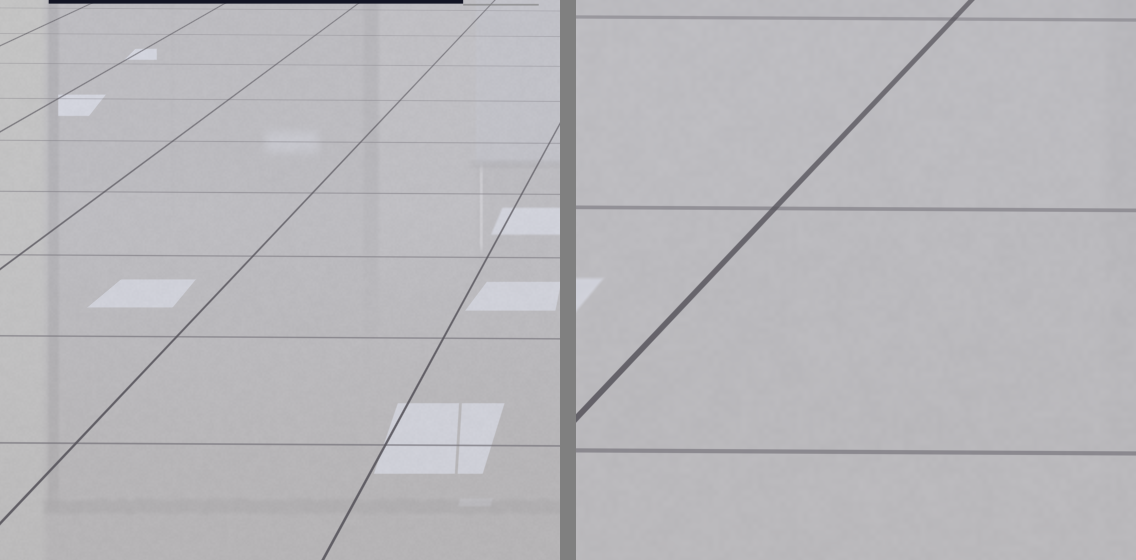
Left: the whole. Right: its middle third, enlarged.
Write a WebGL 1 fragment shader that draws this texture.

```glsl
precision highp float;
// Polished pale floor tiles seen in perspective, with grout lines meeting at a
// vanishing point. Soft door reflections, ceiling light panels and fine grain
// are laid over the tile grid.

uniform vec2 u_resolution;

const vec2 VANISH = vec2(1.439, 1.587);      // vanishing point, off canvas
const float COL_SPACING = 0.402;             // slope step between columns
const float COL_OFFSET = 0.5435;
const float ROW_SCALE = 8.587;               // rows follow ROW_SCALE / depth
const float ROW_OFFSET = 0.22;
const float ROW_TILT = 0.0055;
const float COL_WIDTH = 0.00150;             // half widths per unit of depth
const float ROW_WIDTH = 0.00105;
const float TILE_VARIATION = 0.008;
const float GRAIN = 0.022;
const vec3 FLOOR_FAR = vec3(0.738, 0.735, 0.752);
const vec3 FLOOR_NEAR = vec3(0.715, 0.708, 0.715);
const vec3 SIDE_GLOW = vec3(0.775, 0.775, 0.770);
const vec3 LIGHT = vec3(0.825, 0.832, 0.868);
const vec3 COL_GROUT = vec3(0.34, 0.33, 0.36);
const vec3 ROW_GROUT = vec3(0.46, 0.45, 0.48);
const vec3 SILL = vec3(0.07, 0.08, 0.14);

float hash(vec2 p) {
  vec3 q = fract(p.xyx * vec3(0.1031, 0.1030, 0.0973));
  q += dot(q, q.yzx + 33.33);
  return fract((q.x + q.y) * q.z);
}

float noise(vec2 p) {
  vec2 i = floor(p), f = fract(p);
  f = f * f * (3.0 - 2.0 * f);
  float low = mix(hash(i), hash(i + vec2(1.0, 0.0)), f.x);
  float high = mix(hash(i + vec2(0.0, 1.0)), hash(i + 1.0), f.x);
  return mix(low, high, f.y);
}

float band(float x, float lo, float hi, float soft) {
  return smoothstep(lo - soft, lo + soft, x) * (1.0 - smoothstep(hi - soft, hi + soft, x));
}

// box = left, right, centre height, half height; slant leans each side
float panel(vec2 p, vec4 box, vec2 slant, float soft) {
  float rise = p.y - box.z;
  vec2 sides = box.xy + slant * rise;
  return band(p.x, sides.x, sides.y, soft) * band(rise, -box.w, box.w, soft);
}

float line(float dist, float halfWidth, float aa) {
  return 1.0 - smoothstep(halfWidth - aa, halfWidth + aa, dist);
}

// Distance from a grid coordinate to its nearest whole number
float toGrid(float x) {
  return abs(fract(x + 0.5) - 0.5);
}

// Blurred door frame and walls mirrored in the polish
vec3 addDoorReflections(vec3 c, vec2 p) {
  float upper = smoothstep(0.08, 0.13, p.y);
  c = mix(c, SIDE_GLOW, 0.8 * (1.0 - smoothstep(0.070, 0.090, p.x)) * mix(0.45, 1.0, p.y));
  c -= 0.042 * band(p.x, 0.086, 0.105, 0.004) * upper * mix(0.6, 1.0, p.y);
  c -= 0.024 * band(p.x, 0.649, 0.676, 0.006) * smoothstep(0.25, 0.85, p.y);
  c -= 0.006 * band(p.x, 0.305, 0.312, 0.003) * smoothstep(0.5, 0.8, p.y);
  c += 0.014 * band(p.x, 0.677, 0.850, 0.006) * smoothstep(0.3, 0.8, p.y);
  c += vec3(0.018, 0.022, 0.030) * band(p.x, 0.850, 1.2, 0.004) * smoothstep(0.70, 0.72, p.y);
  c -= 0.022 * band(p.x, 0.840, 1.2, 0.006) * band(p.y, 0.700, 0.714, 0.004);
  c += 0.060 * band(p.x, 0.857, 0.862, 0.002) * band(p.y, 0.555, 0.700, 0.015);
  float ragged = 0.006 * (noise(p * vec2(60.0, 8.0)) - 0.5);
  c -= 0.026 * band(p.x, 0.078, 1.2, 0.006) * band(p.y + ragged, 0.083, 0.108, 0.006);
  return c;
}

float ceilingLights(vec2 p, float aa) {
  float edge = max(aa, 0.0016);
  float glow = panel(p, vec4(0.104, 0.174, 0.812, 0.019), vec2(0.0, 0.79), edge);
  glow += panel(p, vec4(0.232, 0.280, 0.903, 0.0098), vec2(1.0, 0.0), edge);
  glow += 0.85 * panel(p, vec4(0.186, 0.329, 0.476, 0.025), vec2(1.2, 0.83), edge);
  glow += 0.90 * panel(p, vec4(0.887, 1.050, 0.605, 0.024), vec2(0.42, 0.0), 0.003);
  glow += 0.85 * panel(p, vec4(0.850, 0.997, 0.471, 0.0257), vec2(0.75, 0.2), edge);
  float divider = band(p.x - 0.06 * (p.y - 0.217), 0.816, 0.821, edge);
  glow += 0.85 * panel(p, vec4(0.689, 0.8815, 0.217, 0.063), vec2(0.34, 0.31), edge) * (1.0 - divider);
  glow += 0.45 * panel(p, vec4(0.475, 0.568, 0.746, 0.019), vec2(0.0), 0.016);
  glow += 0.25 * panel(p, vec4(0.820, 0.878, 0.103, 0.007), vec2(0.3), 0.003);
  return clamp(glow, 0.0, 1.0);
}

void main() {
  vec2 p = gl_FragCoord.xy / u_resolution;
  float aa = 0.8 / min(u_resolution.x, u_resolution.y);

  // Perspective tile coordinates
  float depth = VANISH.y - p.y;
  float rowDepth = depth - ROW_TILT * (p.x - 0.5);
  float slope = (VANISH.x - p.x) / depth;
  vec2 tile = vec2((slope - COL_OFFSET) / COL_SPACING, ROW_SCALE / rowDepth - ROW_OFFSET);

  // Floor tone, reflections and grain
  vec3 color = mix(FLOOR_NEAR, FLOOR_FAR, smoothstep(0.0, 0.7, p.y));
  color += TILE_VARIATION * (hash(floor(tile) + 17.0) - 0.5);
  color = addDoorReflections(color, p);
  color = mix(color, LIGHT, ceilingLights(p, aa));
  color += GRAIN * (0.6 * noise(p * 300.0) + 0.4 * noise(p * 90.0) - 0.5);

  // Grout, thinner and fainter with distance
  float colDist = toGrid(tile.x) * COL_SPACING * depth / sqrt(1.0 + slope * slope);
  float rowDist = toGrid(tile.y) * rowDepth * rowDepth / ROW_SCALE;
  float nearness = smoothstep(0.6, 1.3, depth);
  color = mix(color, ROW_GROUT, mix(0.30, 0.72, nearness) * line(rowDist, ROW_WIDTH * depth, aa));
  color = mix(color, COL_GROUT, mix(0.60, 0.90, nearness) * line(colDist, COL_WIDTH * depth, aa));

  // Dark sill and pale threshold along the far edge
  color = mix(color, SILL, band(p.x, 0.087, 0.827, aa) * smoothstep(0.9935 - aa, 0.9935 + aa, p.y));
  color = mix(color, vec3(0.50), 0.7 * band(p.x, 0.827, 0.962, aa) * band(p.y, 0.990, 0.993, aa));
  gl_FragColor = vec4(color, 1.0);
}
```
